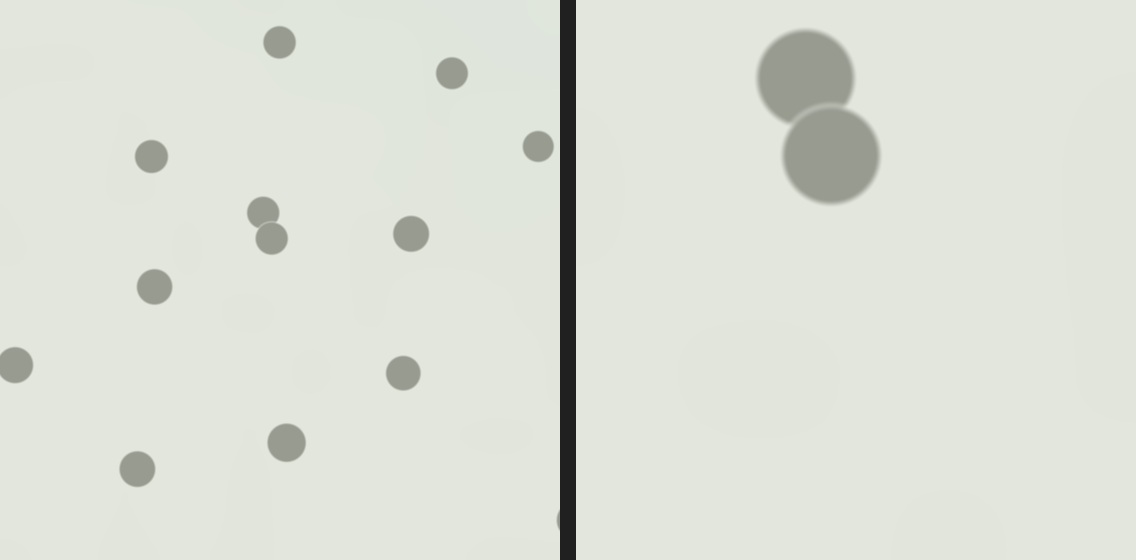
Left, the full canvas; right, a detail of the centre.
Write a Shadertoy shader that draws this pattern.

```glsl
#define DOT_COUNT 13
#define RADIUS_LOW 0.0345
#define RADIUS_HIGH 0.0265
#define RADIUS_VARIATION 0.0025
#define JITTER 0.07
#define EDGE_SOFTNESS 0.0026
#define RIM_WIDTH 0.0022
#define RIM_OPACITY 0.55
#define GRAIN 0.004
#define PAPER_COLOR vec3(0.888, 0.901, 0.862)
#define PAPER_COOL vec3(0.877, 0.901, 0.863)
#define DOT_COLOR vec3(0.595, 0.607, 0.565)

vec2 hash2(vec2 p) {
    vec3 q = fract(p.xyx * vec3(0.1031, 0.1030, 0.0973));
    q += dot(q, q.yzx + 33.33);
    return fract((q.xx + q.yz) * q.zy);
}

float valueNoise(vec2 p) {
    vec2 cell = floor(p), f = fract(p);
    f = f * f * (3.0 - 2.0 * f);
    float bottom = mix(hash2(cell).x, hash2(cell + vec2(1, 0)).x, f.x);
    float top = mix(hash2(cell + vec2(0, 1)).x, hash2(cell + vec2(1, 1)).x, f.x);
    return mix(bottom, top, f.y);
}

// Evenly spread centres with a random shift
vec2 dotCenter(int i) {
    float n = float(i);
    vec2 spread = fract(vec2(0.47, 0.62) + n * vec2(0.7549, 0.5698));
    vec2 shift = i == 0 ? vec2(0.0) : hash2(vec2(n, 7.0)) - 0.5;
    return spread + JITTER * shift;
}

float dotRadius(vec2 center, float seed) {
    float variation = 2.0 * hash2(vec2(seed, 19.0)).x - 1.0;
    return mix(RADIUS_LOW, RADIUS_HIGH, center.y) + RADIUS_VARIATION * variation;
}

float coverage(float dist) {
    return 1.0 - smoothstep(-EDGE_SOFTNESS, EDGE_SOFTNESS, dist);
}

void mainImage(out vec4 fragColor, in vec2 fragCoord) {
    vec2 uv = fragCoord / iResolution.y;

    // Pale ground, slightly cooler toward the upper right
    float cool = smoothstep(0.9, 1.8, uv.x * 0.7 + uv.y * 1.1);
    vec3 paper = mix(PAPER_COLOR, PAPER_COOL, cool);
    paper += GRAIN * (valueNoise(uv * 9.0) - 0.5);
    vec3 color = paper;

    // Scattered dots; the last one overlaps the first
    for (int i = 0; i < DOT_COUNT; i++) {
        bool twin = i == DOT_COUNT - 1;
        vec2 center = dotCenter(twin ? 0 : i);
        float radius = dotRadius(center, twin ? 0.0 : float(i));
        if (twin) center += radius * vec2(0.53, -1.6);

        // A thin light rim separates overlapping discs
        float dist = length(uv - center) - radius;
        color = mix(color, paper + 0.008, RIM_OPACITY * coverage(dist - RIM_WIDTH));
        color = mix(color, DOT_COLOR, coverage(dist));
    }

    fragColor = vec4(color, 1.0);
}
```
